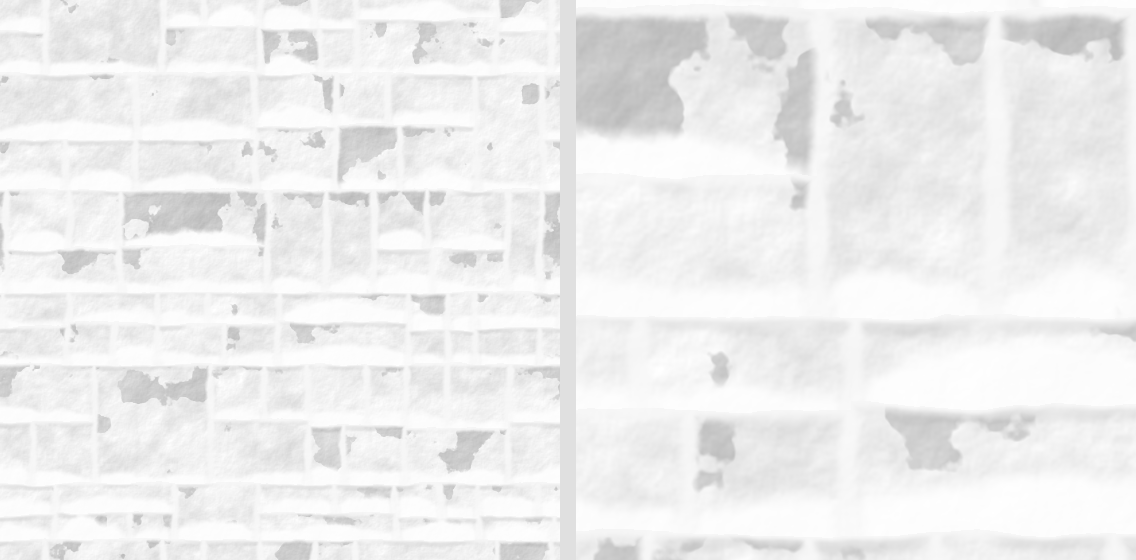
Left: the whole. Right: its middle third, enlarged.
A Shadertoy shader for this texture map:

```glsl
// A whitewashed wall of uneven stone blocks with snow resting on the ledges.
// Six jittered bands are cut into columns, then split again into blocks;
// periodic noise adds rough relief, bare grey patches and soft drifts.

float hash(vec2 p) {
    vec3 q = fract(p.xyx * vec3(0.1031, 0.1030, 0.0973));
    q += dot(q, q.yzx + 33.33);
    return fract((q.x + q.y) * q.z);
}

// Value noise that wraps after one canvas at an integer frequency.
float noise(vec2 uv, float freq) {
    vec2 p = uv * freq, i = floor(p), f = fract(p);
    f = f * f * (3.0 - 2.0 * f);
    vec2 a = mod(i, freq), b = mod(i + 1.0, freq);
    return mix(mix(hash(a + freq), hash(vec2(b.x, a.y) + freq), f.x),
               mix(hash(vec2(a.x, b.y) + freq), hash(b + freq), f.x), f.y);
}

float fbm(vec2 uv, float freq) {
    float sum = 0.0, amp = 0.516;
    for (int k = 0; k < 5; k++) {
        sum += amp * noise(uv, freq);
        freq *= 2.0;
        amp *= 0.5;
    }
    return sum;
}

float cutEdge(float i, float n, float seed) {
    return (i + 0.5 * (hash(vec2(mod(i, n), seed)) - 0.5)) / n;
}

// Jittered division of an axis into n parts: index, lower and upper edge.
vec3 cut(float x, float n, float seed) {
    float i = floor(x * n);
    if (x < cutEdge(i, n, seed)) i -= 1.0;
    else if (x > cutEdge(i + 1.0, n, seed)) i += 1.0;
    return vec3(mod(i, n), cutEdge(i, n, seed), cutEdge(i + 1.0, n, seed));
}

// Finds the block around p: its corners and a number of its own.
void findBlock(vec2 p, out vec2 lo, out vec2 hi, out vec2 id) {
    vec3 band = cut(p.y, 6.0, 71.0);
    float shift = hash(vec2(band.x, 5.0));
    vec3 column = cut(p.x + shift, 5.0, band.x + 13.0);
    lo = vec2(column.y - shift, band.y);
    hi = vec2(column.z - shift, band.z);
    id = vec2(column.x, band.x) * 4.0 + 17.0;

    if (hash(id + 0.3) > 0.22) {
        float y = mix(lo.y, hi.y, mix(0.4, 0.6, hash(id + 0.7)));
        if (p.y > y) { lo.y = y; id.y += 1.0; } else hi.y = y;
    }
    if (hash(id + 31.0) > 0.4) {
        float x = mix(lo.x, hi.x, mix(0.36, 0.64, hash(id + 47.0)));
        if (p.x > x) { lo.x = x; id.x += 1.0; } else hi.x = x;
    }
}

void mainImage(out vec4 fragColor, in vec2 fragCoord) {
    vec2 uv = fragCoord / iResolution.xy;
    float rough = fbm(uv, 14.0);
    float fine = fbm(uv + 0.37, 40.0);
    vec2 p = uv + 0.014 * (vec2(fbm(uv + 0.21, 12.0), rough) - 0.5);

    vec2 lo, hi, id;
    findBlock(p, lo, hi, id);
    vec2 local = (p - lo) / (hi - lo);
    float side = min(p.x - lo.x, hi.x - p.x);
    float below = p.y - lo.y, above = hi.y - p.y;

    // Stone face: tone, chiselled relief and a dusting of white.
    float relief = fbm(uv + vec2(-0.0016, 0.002), 26.0) - fbm(uv, 26.0);
    float tone = 0.922 + 0.03 * (hash(id + 3.0) - 0.5) + 0.12 * (fine - 0.5);
    float dust = smoothstep(0.48, 0.68, fbm(uv + 0.63, 9.0));
    tone = mix(tone, 0.965, 0.75 * dust) + 0.42 * relief;

    // Bare grey patches, mostly near the top of a few blocks.
    float size = hash(id + 59.0);
    float bare = fbm(uv + 0.11, 17.0) + 0.22 * local.y + 0.27 * size * size * size;
    bare = smoothstep(0.85, 0.89, bare + 0.12 * (fine - 0.5));
    float grey = 0.79 + 0.16 * (rough - 0.5) + 0.5 * relief;
    tone = mix(tone, grey, 0.9 * bare);

    // Pale mortar with a thin, broken shadow under each ledge.
    float rim = min(side, above) + 0.008 * (fine - 0.5);
    tone = mix(0.966 + 0.1 * relief, tone, smoothstep(0.002, 0.01, rim));
    float shade = smoothstep(0.0, 0.004, above) * (1.0 - smoothstep(0.005, 0.013, above));
    tone -= 0.075 * shade * smoothstep(0.3, 0.65, rough) * smoothstep(0.0, 0.008, side);

    // Snow heaped along the bottom of each block.
    float heap = 4.0 * local.x * (1.0 - local.x) * hash(id + 83.0);
    float depth = 0.006 + 0.05 * max(rough - 0.3, 0.0) + 0.022 * heap;
    float snow = 1.0 - smoothstep(depth - 0.009, depth + 0.006, below + 0.012 * (fine - 0.5));
    snow *= mix(0.4, 1.0, smoothstep(0.0, 0.014, side));
    tone = mix(tone, 0.99 + 0.08 * relief, snow);

    fragColor = vec4(vec3(clamp(tone, 0.0, 1.0)), 1.0);
}
```
